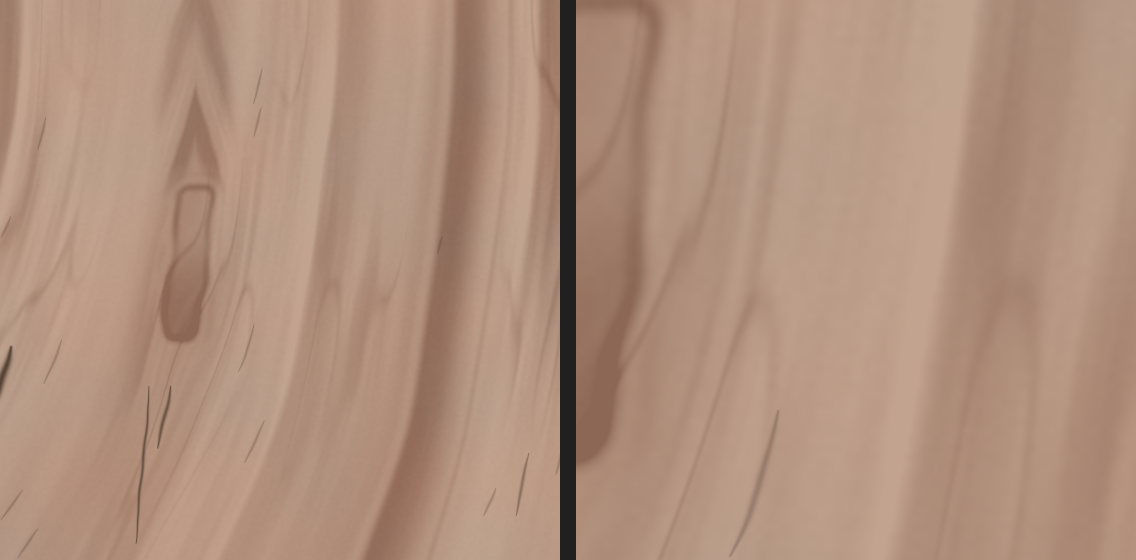
Left: the whole. Right: its middle third, enlarged.
Reproduce this texture procedurally as a WebGL 1 fragment shader.

```glsl
precision highp float;
// Pale weathered wood: soft leaning grain, a long knot, chevrons and thin cracks.
uniform vec2 u_resolution;

const vec3 SHADOW = vec3(0.575, 0.435, 0.365);
const vec3 LIGHT = vec3(0.760, 0.640, 0.560);
const vec3 CRACK = vec3(0.27, 0.20, 0.15);
const vec2 KNOT = vec2(0.335, 0.53);

float hash(vec2 p) {
  vec3 q = fract(p.xyx * vec3(0.1031, 0.1030, 0.0973));
  q += dot(q, q.yzx + 33.33);
  return fract((q.x + q.y) * q.z);
}

float noise(vec2 p) {
  vec2 i = floor(p);
  vec2 f = fract(p);
  f = f * f * (3.0 - 2.0 * f);
  float low = mix(hash(i), hash(i + vec2(1.0, 0.0)), f.x);
  float high = mix(hash(i + vec2(0.0, 1.0)), hash(i + 1.0), f.x);
  return mix(low, high, f.y);
}

float bell(float x, float width) {
  return exp(-x * x / (width * width));
}

// Grain lines sweep left toward the bottom and part around the knot.
vec2 grainSpace(vec2 p) {
  float lean = mix(0.30, 0.10, p.x) * pow(max(1.0 - p.y, 0.0), 1.6);
  float wobble = 0.022 * (noise(p * vec2(3.0, 4.0) + 7.0) - 0.5);
  vec2 d = p - KNOT;
  float part = d.x * 0.7 * bell(d.x, 0.07) * bell(d.y, 0.18);
  return vec2(p.x + lean + wobble - part, p.y);
}

// Dark band: crisp at its edge, fading over its width.
float fold(float x, float edge, float width, float blur) {
  float rise = smoothstep(edge - blur, edge + blur, x);
  return rise * (1.0 - smoothstep(edge + width * 0.4, edge + width, x));
}

// Fold with a pale ridge beside its crisp edge.
float ridgedFold(float x, float edge, float width) {
  return fold(x, edge, width, 0.008) - 0.3 * bell(x - edge + 0.012, 0.009);
}

// Tapered stroke from a to b.
float stroke(vec2 p, vec2 a, vec2 b, float width) {
  vec2 ab = b - a;
  float t = clamp(dot(p - a, ab) / dot(ab, ab), 0.0, 1.0);
  float bow = 0.006 * (noise(vec2(p.y * 25.0, a.x * 90.0)) - 0.5);
  float taper = width * (0.35 + 2.6 * t * (1.0 - t));
  return bell(length(p - a - ab * t + vec2(bow, 0.0)), taper);
}

float grainShade(vec2 g) {
  float shade = 0.32 * smoothstep(0.35, 0.9, noise(g * vec2(11.0, 0.9) + 3.0));
  shade += 0.22 * (noise(g * vec2(27.0, 1.6) + 11.0) - 0.4);
  float rough = smoothstep(0.35, 0.8, noise(g * vec2(7.0, 2.2) + 29.0));
  float fibre = noise(g * vec2(75.0, 5.0)) + 0.5 * noise(g * vec2(150.0, 9.0));
  shade += (0.06 + 0.24 * rough) * (fibre - 0.7);
  float vein = noise(g * vec2(32.0, 3.0) + 53.0) - 0.5;
  return shade + 0.28 * rough * bell(vein, 0.05);
}

float foldShade(vec2 g) {
  float shade = 0.55 * ridgedFold(g.x, 0.82, 0.10);
  shade += 0.32 * ridgedFold(g.x, 0.615, 0.09);
  shade += 0.50 * ridgedFold(-g.x, -0.045, 0.12);
  shade += 0.50 * ridgedFold(g.x, 0.965, 0.09) * smoothstep(0.3, 0.75, g.y);
  return shade + 0.22 * bell(g.x - 0.915, 0.005);
}

float chevronShade(vec2 p) {
  float side = abs(p.x - 0.348 - 0.008 * (noise(p * 22.0) - 0.5));
  float rise = p.y + 3.3 * side;
  float mask = smoothstep(0.085, 0.045, side) * smoothstep(0.64, 0.72, p.y);
  float shade = 0.55 * fold(-rise, -0.845, 0.15, 0.02);
  shade += 0.35 * fold(-rise, -1.08, 0.16, 0.03);
  return mask * (shade + 0.12 * (noise(vec2(rise * 45.0, side * 20.0)) - 0.5));
}

float knotShade(vec2 p) {
  vec2 d = p - KNOT;
  d.x -= 0.1 * d.y + 0.014 * (noise(p * vec2(14.0, 20.0)) - 0.5);
  vec2 q = abs(d) - vec2(0.012, 0.117);
  float dist = length(max(q, 0.0)) + min(max(q.x, q.y), 0.0) - 0.019;
  float inside = smoothstep(0.006, -0.008, dist);
  float low = smoothstep(0.10, -0.09, d.y);
  float rim = bell(dist, 0.007) * (0.15 + 0.6 * noise(p * 18.0 + 5.0));
  float halo = 0.16 * bell(dist - 0.022, 0.008) * noise(p * 24.0);
  return inside * (0.12 + 0.5 * low) + rim + halo;
}

float crackMask(vec2 p, vec2 g) {
  float mask = 0.75 * stroke(p, vec2(0.241, 0.03), vec2(0.268, 0.31), 0.0028);
  mask += 0.75 * stroke(p, vec2(0.281, 0.20), vec2(0.306, 0.31), 0.0036);
  mask += stroke(p, vec2(-0.01, 0.27), vec2(0.018, 0.38), 0.007);
  mask += 0.5 * stroke(p, vec2(0.92, 0.08), vec2(0.942, 0.19), 0.003);
  // Scattered flecks that follow the grain.
  for (int i = 0; i < 14; i++) {
    float id = float(i) + 1.0;
    vec2 start = vec2(hash(vec2(id, 4.0)) * 1.1, hash(vec2(id, 9.0)));
    vec2 span = vec2(0.012 * (hash(vec2(id, 17.0)) - 0.3), 0.03 + 0.07 * hash(vec2(id, 23.0)));
    mask += 0.32 * stroke(g, start, start + span, 0.0025);
  }
  return clamp(mask, 0.0, 1.0);
}

void main() {
  vec2 p = gl_FragCoord.xy / u_resolution;
  vec2 g = grainSpace(p);
  float shade = 0.10 + grainShade(g) + foldShade(g) + chevronShade(p) + knotShade(p);
  shade += 0.05 * (noise(p * 190.0) - 0.5);
  vec3 color = mix(LIGHT, SHADOW, clamp(shade, 0.0, 1.15));
  color += vec3(0.012, -0.004, -0.006) * (noise(p * 7.0 + 41.0) - 0.5) * 2.0;
  color = mix(color, CRACK, 0.85 * crackMask(p, g));
  gl_FragColor = vec4(color, 1.0);
}
```
